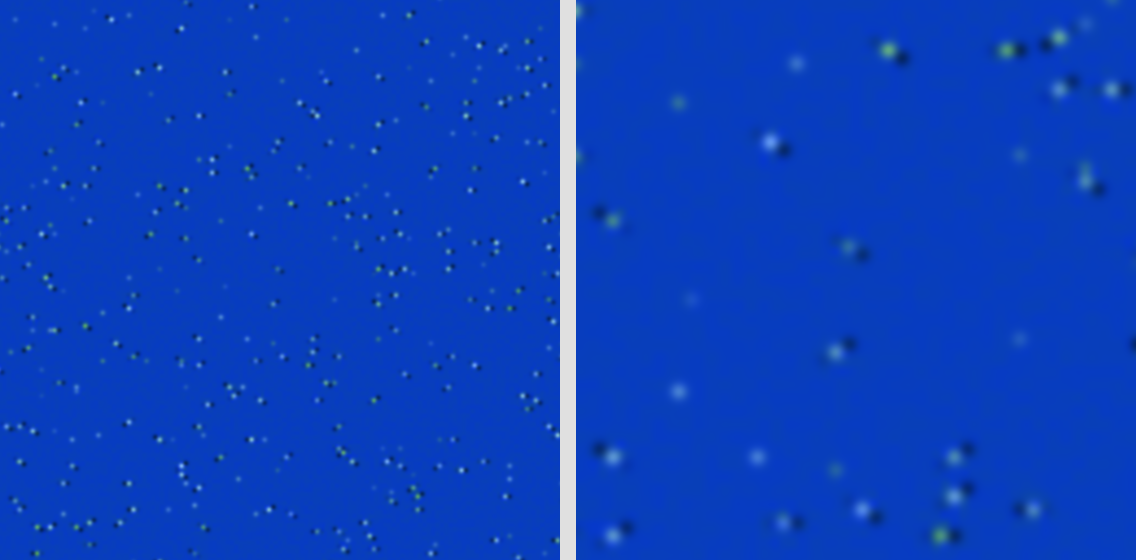
Left, the full canvas; right, a detail of the centre.
Write a WebGL 1 fragment shader that draws this texture.

```glsl
precision highp float;

uniform vec2 u_resolution;

#define GRAINS 128.0        // fine grains across the canvas
#define CELL 3.0            // grains per speck cell
#define SPECK_DENSITY 0.17  // chance that a cell holds a speck
#define STRONG_SHARE 0.58   // specks that carry a dark companion
#define DOT_SHARPNESS 2.5
#define MOTTLE 0.024
#define HALO_MOTTLE 0.10

const vec3 BASE_BLUE = vec3(0.03, 0.24, 0.743);
const vec3 MOTTLE_TINT = vec3(0.15, 0.35, -1.0);
const vec3 NAVY = vec3(0.0, 0.10, 0.24);
const vec3 PALE_CYAN = vec3(0.54, 0.78, 0.93);
const vec3 LEAF_GREEN = vec3(0.36, 0.68, 0.42);

float hash(vec2 p) {
  vec3 q = fract(vec3(p.xyx) * 0.1031);
  q += dot(q, q.yzx + 33.33);
  return fract((q.x + q.y) * q.z);
}

float valueNoise(vec2 p) {
  vec2 cell = floor(p);
  vec2 f = fract(p);
  f = f * f * (3.0 - 2.0 * f);
  float low = mix(hash(cell), hash(cell + vec2(1.0, 0.0)), f.x);
  float high = mix(hash(cell + vec2(0.0, 1.0)), hash(cell + 1.0), f.x);
  return mix(low, high, f.y) * 2.0 - 1.0;
}

float dotShape(vec2 d) {
  return exp(-DOT_SHARPNESS * dot(d, d));
}

void main() {
  vec2 p = gl_FragCoord.xy / min(u_resolution.x, u_resolution.y) * GRAINS;
  vec2 home = floor(p / CELL);

  // Gather the light, the shade and the halo of nearby specks
  vec3 light = vec3(0.0);
  float shade = 0.0;
  float halo = 0.0;
  for (int j = -1; j <= 1; j++) {
    for (int i = -1; i <= 1; i++) {
      vec2 cell = home + vec2(float(i), float(j));
      float present = step(hash(cell + 11.0), SPECK_DENSITY);
      float strong = step(hash(cell + 23.0), STRONG_SHARE);
      vec2 jitter = vec2(hash(cell + 37.0), hash(cell + 51.0));
      vec2 d = p - cell * CELL - floor(jitter * CELL) - 0.5;

      // The companion sits beside the bright dot, tilted up or down
      float flip = hash(cell + 67.0) < 0.65 ? 1.0 : -1.0;
      float tilt = floor(hash(cell + 83.0) * 3.0) - 1.0;
      vec2 side = vec2(flip, tilt * 0.6);

      float power = hash(cell + 97.0);
      float glow = mix(0.12 + 0.36 * power, 0.38 + 0.5 * power, strong);
      vec3 tint = mix(PALE_CYAN, LEAF_GREEN, smoothstep(0.4, 0.95, hash(cell + 109.0)));
      light += present * glow * dotShape(d) * (tint - BASE_BLUE);
      float companion = 0.72 * dotShape(d - side) + 0.2 * dotShape(d + side);
      shade += present * strong * (0.65 + 0.35 * power) * companion;
      halo += present * (0.2 + 0.8 * strong) * exp(-0.4 * dot(d, d));
    }
  }

  // Faint grain, with finer ripples around the specks
  float ripple = valueNoise(p * 1.3 + 200.0);
  float grain = MOTTLE * valueNoise(p + 410.0) + HALO_MOTTLE * min(halo, 1.0) * ripple;
  vec3 color = BASE_BLUE + MOTTLE_TINT * grain;
  color = mix(color, NAVY, min(shade, 0.9)) + light;

  gl_FragColor = vec4(clamp(color, 0.0, 1.0), 1.0);
}
```
